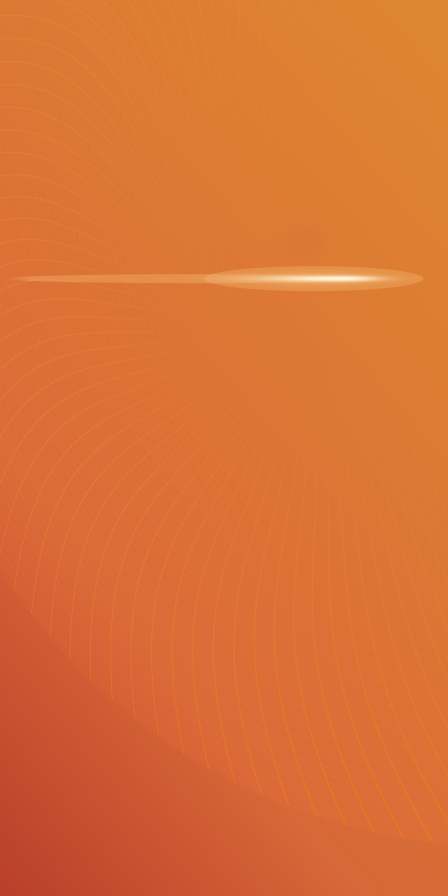
This background is drawn by a WebGL 1 fragment shader. Its source:

```glsl
precision highp float;

uniform vec2 u_resolution;

const float TAU = 6.2831853;

// Background colours
const vec3 CORAL = vec3(0.86, 0.41, 0.22);
const vec3 AMBER = vec3(0.87, 0.53, 0.19);
const vec3 BRICK = vec3(0.74, 0.25, 0.17);

// Mesh: nested circles whose centres slide from the hub to the rim
const vec2 HUB = vec2(0.65, 1.40);
const vec2 RIM_CENTER = vec2(1.122, 1.437);
const float RIM_RADIUS = 1.326;
const float SPOKES = 126.0;
const float SPOKE_PHASE = 0.87;
const float RINGS = 72.0;
const float LINE_HALF_WIDTH = 0.0015;
const vec3 SPOKE_PALE = vec3(0.90, 0.55, 0.20);
const vec3 SPOKE_VIVID = vec3(0.93, 0.49, 0.07);
const vec3 RING_COLOR = vec3(0.89, 0.53, 0.24);

// Flare
const vec2 FLARE_CENTER = vec2(0.70, 1.378);
const vec2 FLARE_SIZE = vec2(0.245, 0.028);
const vec2 TAIL_SPAN = vec2(0.005, 0.90);
const float TAIL_HALF_HEIGHT = 0.010;
const vec2 CORE_CENTER = vec2(0.765, 1.378);
const vec3 HALO_COLOR = vec3(0.95, 0.70, 0.42);
const vec3 CORE_COLOR = vec3(1.0, 0.98, 0.88);

float coverage(float dist, float pixel) {
  return clamp(0.5 - dist / pixel, 0.0, 1.0);
}

// Distance to the nearest whole number
float toNearest(float v) {
  return abs(fract(v + 0.5) - 0.5);
}

vec3 background(vec2 p) {
  float warmth = clamp(0.5 * p.x + 0.43 * (p.y - 0.85), 0.0, 1.0);
  float corner = clamp(1.0 - (1.2 * p.x + p.y) / 0.95, 0.0, 1.0);
  return mix(mix(CORAL, AMBER, warmth), BRICK, corner);
}

vec3 addMesh(vec3 color, vec2 p, float pixel) {
  // Solve for the circle passing through p: t is 0 at the hub, 1 at the rim
  vec2 slide = RIM_CENTER - HUB;
  vec2 q = p - HUB;
  float a = RIM_RADIUS * RIM_RADIUS - dot(slide, slide);
  float b = dot(q, slide);
  float t = (sqrt(b * b + a * dot(q, q)) - b) / a;
  vec2 radial = q - t * slide;
  float radius = max(t * RIM_RADIUS, 0.0001);
  vec2 normal = radial / radius;
  float inside = coverage((t - 1.0) * RIM_RADIUS, pixel);
  color *= mix(0.98, 1.0, inside);

  // Spokes sway sideways on their way to the hub
  float angle = atan(radial.y, radial.x + 0.00001);
  float sway = (0.10 + 0.06 * cos(angle - 2.6)) * sin(4.5 * (1.0 - t));
  float spoke = toNearest((angle + sway) * SPOKES / TAU + SPOKE_PHASE);
  float spokeDist = spoke * TAU / SPOKES * radius;
  float spokeLine = coverage(spokeDist - LINE_HALF_WIDTH, pixel);

  float ringDist = toNearest(t * RINGS) / RINGS * (RIM_RADIUS + dot(normal, slide));
  float ringLine = coverage(ringDist - 0.5 * LINE_HALF_WIDTH, pixel);

  // Lines grow vivid towards the lower right of the rim
  float low = 1.0 - smoothstep(0.1, 1.0, p.y);
  float vivid = low * smoothstep(0.0, 0.9, p.x) * smoothstep(0.5, 1.0, t);
  float spokeAlpha = smoothstep(0.08, 0.75, t) * mix(0.38, 0.85, vivid);
  float ringAlpha = 0.17 * smoothstep(0.06, 0.3, t);
  color = mix(color, RING_COLOR, ringLine * ringAlpha * inside);
  return mix(color, mix(SPOKE_PALE, SPOKE_VIVID, low), spokeLine * spokeAlpha * inside);
}

vec3 addFlare(vec3 color, vec2 p, float pixel) {
  // Faint ember above the flare
  vec2 ember = (p - vec2(0.685, 1.46)) / vec2(0.05, 0.04);
  color = mix(color, CORAL, 0.25 * exp(-dot(ember, ember)));

  // Tail tapering to the left
  float along = clamp((p.x - TAIL_SPAN.x) / (TAIL_SPAN.y - TAIL_SPAN.x), 0.0, 1.0);
  float height = TAIL_HALF_HEIGHT * sqrt(along * (1.0 - along)) * 2.0;
  float tail = coverage(abs(p.y - FLARE_CENTER.y) - height, pixel);
  tail *= smoothstep(0.0, 0.08, along) * (1.0 - smoothstep(0.85, 1.0, along));
  color = mix(color, HALO_COLOR, 0.42 * tail);

  // Flat halo with a soft inner glow
  vec2 e = (p - FLARE_CENTER) / FLARE_SIZE;
  float len = length(e);
  float halo = coverage((len - 1.0) * len / max(length(e / FLARE_SIZE), 0.001), pixel);
  float glow = exp(-3.0 * dot(e, e));
  color = mix(color, HALO_COLOR, halo * (0.36 + 0.35 * glow));

  // White core, longer on its left side
  vec2 c = p - CORE_CENTER;
  c /= vec2(c.x < 0.0 ? 0.20 : 0.09, 0.0075);
  return mix(color, CORE_COLOR, exp(-dot(c, c) * 1.3));
}

void main() {
  // Canvas is one unit wide and two units high
  vec2 p = gl_FragCoord.xy / u_resolution * vec2(1.0, 2.0);
  float pixel = 1.0 / u_resolution.x;
  vec3 color = background(p);
  color = addMesh(color, p, pixel);
  color = addFlare(color, p, pixel);
  gl_FragColor = vec4(color, 1.0);
}
```
